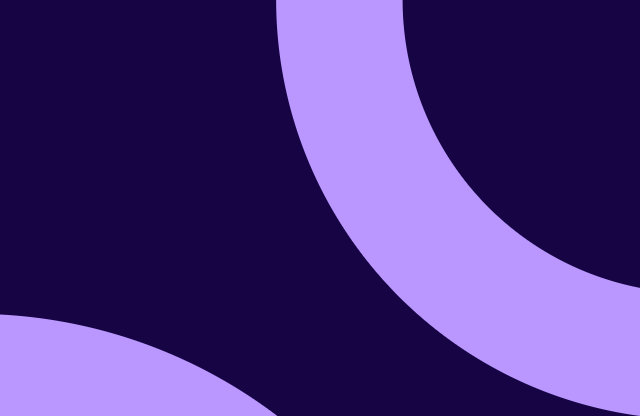
Write a WebGL 2 fragment shader that draws this background.

```glsl
#version 300 es
precision highp float;
// Flat lilac ring and disc, both cropped by the canvas, on deep indigo.

uniform vec2 u_resolution;
out vec4 fragColor;

float discDistance(vec2 p, vec2 center, float radius) {
    return length(p - center) - radius;
}

float ringDistance(vec2 p, vec2 center, float radius, float halfWidth) {
    return abs(discDistance(p, center, radius)) - halfWidth;
}

void main() {
    // Canvas height is one unit, origin at the lower left
    vec2 p = gl_FragCoord.xy / u_resolution.y;
    float pixel = 1.0 / u_resolution.y;

    // Union of the upper right ring and the lower left disc
    float ring = ringDistance(p, vec2(1.6727, 1.0), 0.8569, 0.152);
    float disc = discDistance(p, vec2(-0.0622, -0.9592), 1.2048);
    float shape = min(ring, disc);

    // Flat fill with a one pixel soft edge
    float coverage = clamp(0.5 - shape / pixel, 0.0, 1.0);
    vec3 indigo = vec3(0.085, 0.017, 0.265);
    vec3 lilac = vec3(0.729, 0.592, 1.0);
    fragColor = vec4(mix(indigo, lilac, coverage), 1.0);
}
```
